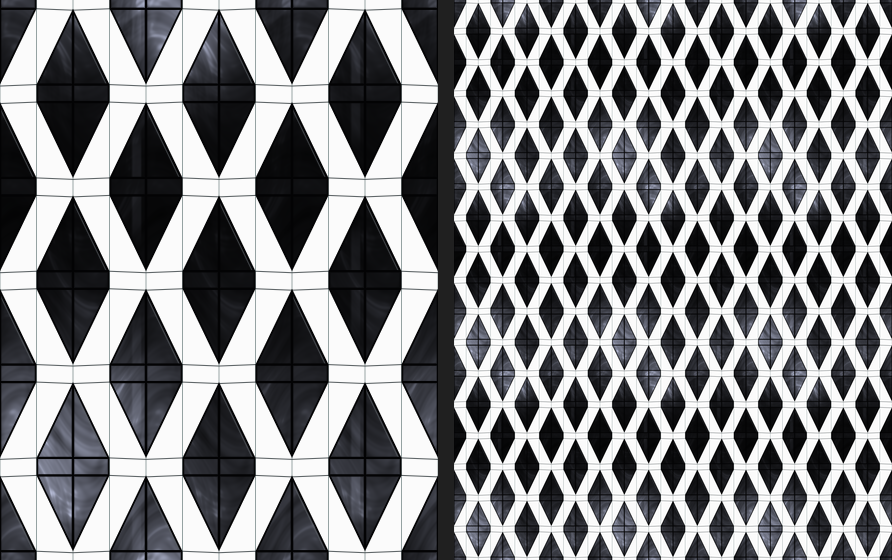
Left: one tile. Right: repeated 3 by 3.
A Shadertoy shader for this pattern:

```glsl
// Facade of staggered dark glass lozenges set in white panels with thin joints.
// Two interleaved lattices of one distance function make the lozenges; their
// reflections come from wrapped glows and layered sines, so every edge tiles.

const float TAU = 6.2831853;
const float REPEATS = 3.0;            // cells across and down
const vec2 CELL = vec2(1.0, 1.28);    // cell size, unit = cell width
const vec2 CORNER = vec2(0.25, 0.06); // half width and half height of the belt
const float TIP = 0.58;               // half height of a lozenge

float hash(vec2 p) {
    return fract(sin(dot(p, vec2(41.3, 289.1))) * 4375.85);
}

// Coverage of a line of given half width
float stroke(float d, float halfWidth, float px) {
    return clamp((halfWidth - abs(d)) / px + 0.5, 0.0, 1.0);
}

// Signed distance to the nearest multiple of a step
float toMultiple(float x, float spacing) {
    return (fract(x / spacing + 0.5) - 0.5) * spacing;
}

// Two triangles joined by a belt
float lozenge(vec2 q) {
    vec2 normal = normalize(vec2(TIP - CORNER.y, CORNER.x));
    vec2 a = abs(q) - CORNER;
    return max(dot(a, normal), a.x);
}

// Soft spot that wraps around the canvas
float glow(vec2 uv, vec2 center, float sharpness) {
    vec2 w = 0.5 + 0.5 * cos(TAU * (uv - center));
    return pow(w.x * w.y, sharpness);
}

// Streaky layered sines with whole frequencies, about -1 to 1
float clouds(vec2 uv) {
    vec2 a = TAU * uv;
    a += 0.5 * sin(a.yx * vec2(4.0, 3.0) + vec2(1.0, 4.0));
    float sum = 0.0, amp = 0.55, freq = 1.0;
    for (int i = 0; i < 4; i++) {
        float bend = 1.3 * sin(a.y * freq * 3.0 + freq);
        sum += amp * sin(a.x * freq * 3.0 + bend) * cos(a.y * freq * 5.0 + 2.0 * freq);
        amp *= 0.6;
        freq *= 2.0;
    }
    return sum;
}

// Brightness of the reflections in one lozenge
float reflection(vec2 uv, vec2 q, vec2 id) {
    float wave = 0.5 + 0.5 * cos(TAU * (uv.y - 0.15));
    float sky = clouds(uv);
    float tone = 0.035 + 0.16 * pow(wave, 1.6) * (0.75 + 0.5 * hash(id));
    tone += 0.27 * glow(uv, vec2(0.14, 0.19), 3.0);
    tone += 0.3 * glow(uv, vec2(0.42, 0.95), 9.0);
    tone *= 1.0 + 0.45 * sky + 0.9 * smoothstep(0.3, 1.0, sky);

    // Each pane is tilted a little differently
    float belt = step(abs(q.y), CORNER.y);
    vec2 pane = vec2(step(0.0, q.x), sign(q.y) * (1.0 - belt));
    tone *= 0.85 + 0.3 * hash(id + pane * 7.0);
    tone += 0.025 * belt;

    // Upright reflection in every third column
    float column = smoothstep(-0.105, -0.085, q.x) * (1.0 - smoothstep(-0.04, -0.025, q.x));
    float fade = smoothstep(0.0, 0.25, 0.45 - abs(q.y)) * (1.0 - belt);
    float striped = step(1.5, mod(id.x, 3.0));
    return tone + 0.11 * striped * column * fade * (0.4 + 0.6 * hash(id + pane.yy));
}

vec3 glass(vec2 uv, vec2 q, vec2 id, float d, float px) {
    float tone = reflection(uv, q, id);
    vec3 color = tone * vec3(0.97, 1.0, 1.14);

    // Lit bevel along the upper right side
    float bevel = stroke(d + 0.019, 0.004, px) * step(0.0, q.x) * step(CORNER.y, q.y);
    color = mix(color, vec3(0.36, 0.38, 0.4), 0.6 * bevel);

    // Black frame and glazing bars
    float bars = max(stroke(q.x, 0.009, px), stroke(abs(q.y) - CORNER.y, 0.008, px));
    float frame = stroke(d, 0.012, px);
    return mix(color, vec3(0.01, 0.01, 0.015), max(bars, frame));
}

vec3 whitePanels(vec2 p, float px) {
    // Belt joints sag toward the middle of each white panel
    float rowHeight = 0.5 * CELL.y;
    float row = round(p.y / rowHeight);
    float sag = max(0.0, 1.0 - abs(fract(p.x - 0.5 * row) - 0.5) / CORNER.x);
    float y = p.y - row * rowHeight + 0.01 * sag;
    float level = stroke(abs(y) - CORNER.y, 0.0038, px);
    float upright = stroke(toMultiple(p.x, CORNER.x), 0.0032, px);

    vec3 color = vec3(0.985);
    color = mix(color, vec3(0.5, 0.56, 0.56), 0.85 * upright);
    return mix(color, vec3(0.27, 0.3, 0.31), 0.85 * level);
}

void mainImage(out vec4 fragColor, in vec2 fragCoord) {
    vec2 uv = fragCoord / iResolution.xy;
    vec2 p = uv * REPEATS * CELL;
    float px = REPEATS / iResolution.x;

    // Nearest lozenge of the two staggered lattices
    float d = 1e3;
    vec2 q = vec2(0.0), id = vec2(0.0);
    for (int i = 0; i < 2; i++) {
        float shift = 0.5 * float(i);
        vec2 center = round(p / CELL - shift) + shift;
        vec2 local = p - center * CELL;
        float dist = lozenge(local);
        if (dist < d) {
            d = dist;
            q = local;
            id = mod(2.0 * center, 2.0 * REPEATS);
        }
    }

    float cover = clamp(0.5 - d / px, 0.0, 1.0);
    vec3 color = mix(whitePanels(p, px), glass(uv, q, id, d, px), cover);
    fragColor = vec4(color, 1.0);
}
```
